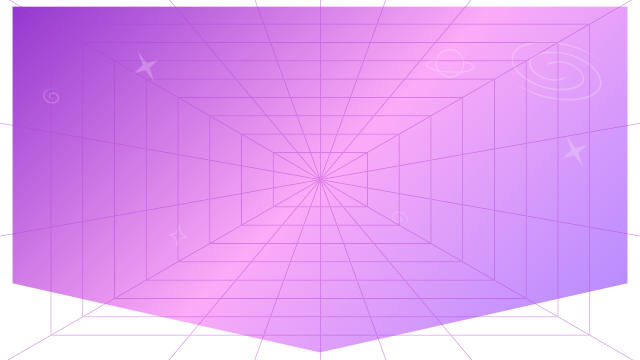
Reproduce this background procedurally as a Shadertoy shader.

```glsl
// Violet-pink pennant panel with a perspective line grid and faint space doodles.
#define GRID_FIRST 0.1308
#define GRID_STEP 0.0882
#define GRID_COUNT 8.0
#define GRID_SLOPE 0.57735
#define RAY_SECTOR radians(20.0)
#define GRID_HALF_WIDTH 0.0009
#define GRID_ALPHA 0.55
#define DOODLE_ALPHA 0.24
#define DOODLE_STROKE 0.0036

const float TAU = 6.2831853;
const vec3 PURPLE = vec3(0.58, 0.22, 0.81);
const vec3 PINK = vec3(0.985, 0.67, 0.97);
const vec3 LAVENDER = vec3(0.68, 0.53, 1.0);
const vec3 GRID_INK = vec3(0.69, 0.25, 0.83);

// Coverage of the region where the signed distance is negative.
float fill(float d) { return clamp(0.5 - d * iResolution.y, 0.0, 1.0); }

float stroke(float d, float halfWidth) { return fill(abs(d) - halfWidth); }

// Moves to a local frame turned counter-clockwise by angle.
vec2 place(vec2 p, vec2 centre, float angle) {
    float c = cos(angle), s = sin(angle);
    p -= centre;
    return vec2(c * p.x + s * p.y, c * p.y - s * p.x);
}

float panelDistance(vec2 p) {
    float side = abs(p.x) - 0.854;
    float top = p.y - 0.4815;
    float bottom = (0.225 * abs(p.x) - 0.479 - p.y) * 0.9757;
    return max(max(side, top), bottom);
}

float ellipseDistance(vec2 p, vec2 radii) {
    float k = length(p / radii);
    return k * (k - 1.0) / max(length(p / (radii * radii)), 1e-4);
}

// Four-pointed star with pinched waist.
float starDistance(vec2 p, vec2 radii, float waist) {
    vec2 q = abs(p) / radii;
    if (q.x > q.y) q = q.yx;
    vec2 normal = normalize(vec2(1.0 - waist, waist));
    return dot(q - vec2(0.0, 1.0), normal) * min(radii.x, radii.y);
}

// Spiral arms that wind inward from the rim; pitch is the loss per turn.
float spiral(vec2 p, vec2 radii, float arms, float pitch, float start, float w) {
    float r = length(p / radii);
    float spacing = pitch / arms;
    float f = (r - 1.0 + pitch * (atan(p.y, p.x) - start) / TAU) / spacing;
    float slope = length(p / (radii * radii)) / max(r, 1e-4);
    float d = abs(fract(f + 0.5) - 0.5) * spacing / max(slope, 1e-4);
    float size = min(radii.x, radii.y);
    return stroke(d, w) * fill((r - 1.0) * size) * fill((0.2 - r) * size);
}

// Rays from the centre and nested rectangles.
float grid(vec2 p) {
    float sector = abs(mod(atan(p.y, p.x), RAY_SECTOR) - 0.5 * RAY_SECTOR);
    float ray = length(p) * sin(sector);
    vec2 q = vec2(abs(p.x), abs(p.y) / GRID_SLOPE);
    float reach = max(q.x, q.y);
    float ring = clamp(round((reach - GRID_FIRST) / GRID_STEP), 0.0, GRID_COUNT - 1.0);
    float box = abs(reach - GRID_FIRST - ring * GRID_STEP);
    if (q.y > q.x) box *= GRID_SLOPE;
    return stroke(min(ray, box), GRID_HALF_WIDTH);
}

float planet(vec2 p) {
    float body = length(p) - 0.038;
    vec2 q = place(p, vec2(0.0, -0.007), -0.06);
    float ring = stroke(ellipseDistance(q, vec2(0.066, 0.017)), 0.5 * DOODLE_STROKE);
    ring *= 1.0 - fill(body) * step(0.0, q.y);
    return max(ring, stroke(body, 0.5 * DOODLE_STROKE));
}

float doodles(vec2 p) {
    float w = 0.5 * DOODLE_STROKE;
    float ink = planet(p - vec2(0.361, 0.324));
    // Galaxy and small swirls
    ink = max(ink, spiral(place(p, vec2(0.657, 0.303), -0.31), vec2(0.165, 0.083), 2.0, 0.61, 0.84, 1.2 * w));
    ink = max(ink, spiral(place(p, vec2(-0.743, 0.231), -0.3), vec2(0.027, 0.022), 1.0, 0.6, 2.4, w));
    ink = max(ink, 0.7 * spiral(place(p, vec2(0.218, -0.106), -0.3), vec2(0.027, 0.022), 1.0, 0.6, -0.6, w));
    // Sparkles and an outlined star
    vec2 sparkle = vec2(0.038, 0.047);
    ink = max(ink, fill(starDistance(place(p, vec2(-0.483, 0.315), 0.5), sparkle, 0.17)));
    ink = max(ink, fill(starDistance(place(p, vec2(0.708, 0.079), 0.5), sparkle, 0.17)));
    float star = starDistance(place(p, vec2(-0.394, -0.155), -0.12), vec2(0.023, 0.028), 0.27);
    return max(ink, stroke(star, 0.7 * w));
}

void mainImage(out vec4 fragColor, in vec2 fragCoord) {
    vec2 p = (fragCoord - 0.5 * iResolution.xy) / iResolution.y;

    // Diagonal three-colour gradient
    float t = clamp(0.5 + 0.3747 * (p.x - p.y), 0.0, 1.0);
    vec3 panel = mix(PURPLE, PINK, min(2.0 * t, 1.0));
    panel = mix(panel, LAVENDER, max(2.0 * t - 1.0, 0.0));
    panel = mix(panel, vec3(1.0), DOODLE_ALPHA * doodles(p));

    // Panel on white, then the grid over everything
    vec3 color = mix(vec3(1.0), panel, fill(panelDistance(p)));
    color = mix(color, GRID_INK, GRID_ALPHA * grid(p - vec2(0.001)));
    fragColor = vec4(color, 1.0);
}
```
